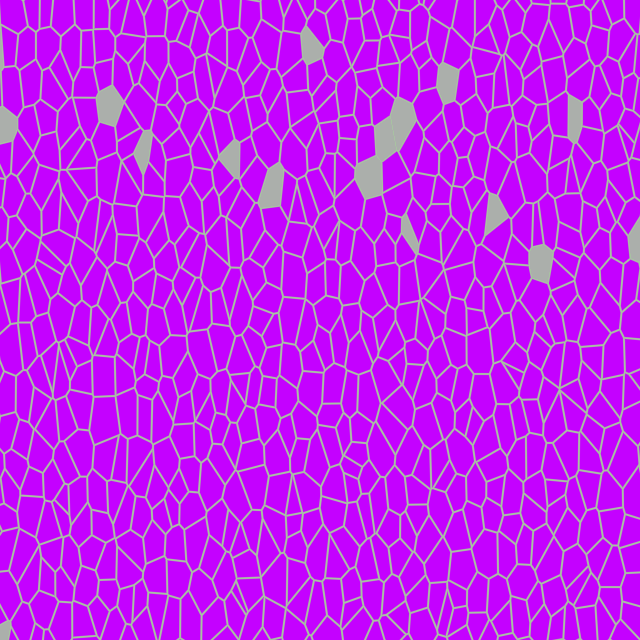
This pattern is drawn by a three.js fragment shader. Its source:

```glsl
// Upright, irregular cells split by thin grey-green seams, with a few cells
// filled in. A jittered Voronoi diagram is built on a vertically stretched
// grid; seam distance is measured in canvas units for an even line width.

varying vec2 vUv;

vec2 hash2(vec2 p) {
  return fract(sin(vec2(dot(p, vec2(127.1, 311.7)),
                        dot(p, vec2(269.5, 183.3)))) * 43758.5453);
}

float hash1(vec2 p) {
  return fract(sin(dot(p, vec2(41.3, 289.1))) * 43758.5453);
}

// Returns the seam distance in canvas units (x) and the cell id (yz).
vec3 voronoi(vec2 uv, vec2 grid) {
  vec2 p = uv * grid;
  vec2 base = floor(p);
  vec2 local = p - base;

  // Nearest seed
  float nearest = 100.0;
  vec2 toSeed = vec2(0.0);
  vec2 seedCell = vec2(0.0);
  for (int j = -2; j <= 2; j++) {
    for (int i = -2; i <= 2; i++) {
      vec2 cell = vec2(float(i), float(j));
      vec2 r = cell + hash2(base + cell) - local;
      float d = dot(r, r);
      if (d < nearest) {
        nearest = d;
        toSeed = r;
        seedCell = cell;
      }
    }
  }

  // Nearest bisector, scaled back from grid space to the canvas
  float seam = 1.0;
  for (int j = -2; j <= 2; j++) {
    for (int i = -2; i <= 2; i++) {
      vec2 cell = seedCell + vec2(float(i), float(j));
      vec2 r = cell + hash2(base + cell) - local;
      vec2 gap = r - toSeed;
      if (dot(gap, gap) > 0.00001) {
        vec2 normal = normalize(gap);
        float d = dot(0.5 * (r + toSeed), normal);
        seam = min(seam, d / length(normal * grid));
      }
    }
  }
  return vec3(seam, base + seedCell);
}

void main() {
  vec3 purple = vec3(0.768, 0.004, 1.0);
  vec3 greyGreen = vec3(0.66, 0.76, 0.635);

  vec3 cell = voronoi(vUv, vec2(34.0, 19.0));
  float line = 1.0 - smoothstep(0.0004, 0.0027, cell.x);

  // A rare cell is filled, slightly duller than the seams
  float filled = 0.9 * step(hash1(cell.yz), 0.018);

  gl_FragColor = vec4(mix(purple, greyGreen, max(line, filled)), 1.0);
}
```
